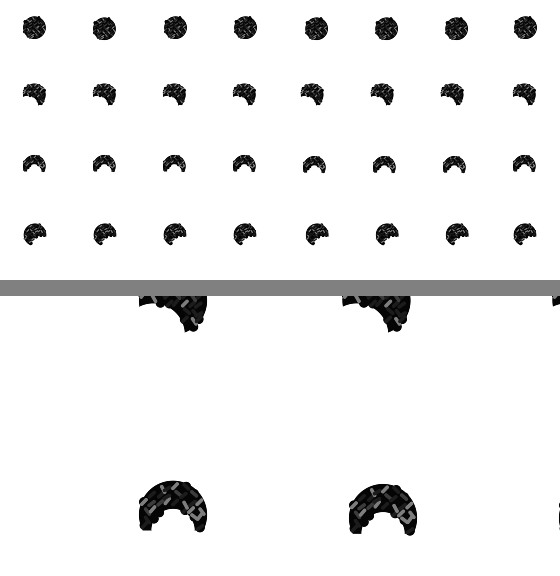
Top, the full canvas; bottom, a detail of the centre.
A Shadertoy shader for this pattern:

```glsl
// An 8 by 4 sheet of small curly black tufts on white, one pose per row.
// Each tuft is a disc with a round bite; a jittered lattice of curls roughens
// its rim, and short slanted strands in grey shine inside it.

const vec2  GRID = vec2(8.0, 4.0);
const float CELL = 64.0;           // units per cell; all lengths use these units
const float TUFT_RADIUS = 11.2;
const float CURL_SPACING = 2.4;
const float CURL_RADIUS = 1.5;
const float CURL_JITTER = 0.6;
const float STRAND_HALF_LENGTH = 0.95;
const float STRAND_RADIUS = 0.55;
const float RIM_WIDTH = 1.3;       // strands stay this far inside the rim

const vec3 PAPER  = vec3(1.0);
const vec3 INK    = vec3(0.02);
const vec3 DIM    = vec3(0.11);
const vec3 MIDDLE = vec3(0.23);
const vec3 SHINE  = vec3(0.49);

vec3 hash3(vec2 p, float seed) {
    vec3 q = vec3(dot(p, vec2(127.1, 311.7)),
                  dot(p, vec2(269.5, 183.3)),
                  dot(p, vec2(419.2, 371.9)));
    return fract(sin(q + seed * 17.3) * 43758.5);
}

float segmentDistance(vec2 p, vec2 halfSpan) {
    float t = clamp(dot(p, halfSpan) / dot(halfSpan, halfSpan), -1.0, 1.0);
    return length(p - halfSpan * t);
}

// Tuft centre in its cell, with small steps from column to column
vec2 tuftCentre(float row, float column) {
    float stride = step(3.5, column) * step(column, 6.5);
    if (row < 0.5) {
        float dip = max(stride, 1.0 - step(0.5, abs(column - 1.0)));
        return vec2(31.5 + step(1.5, column) + stride, 38.7 - dip);
    }
    if (row < 1.5) return vec2(31.4 - 2.0 * stride, 41.3);
    if (row < 2.5) return vec2(31.4, 40.0 - stride);
    return vec2(32.0 + 2.0 * stride, 41.3);
}

// Full disc, side bite, lower notch, mirrored side bite
float tuftDistance(vec2 p, float row) {
    float disc = length(p) - TUFT_RADIUS;
    if (row < 0.5) return disc;
    if (row > 1.5 && row < 2.5) {
        float notch = length(p - vec2(0.0, -4.8)) - 5.8;
        return max(max(disc, -notch), -p.y - 5.6);
    }
    float side = row < 2.0 ? -1.0 : 1.0;
    float bite = length(p - vec2(6.0 * side, -10.5)) - 8.8;
    return max(disc, -bite);
}

vec3 strandColour(float pick) {
    return pick < 0.46 ? DIM : (pick < 0.74 ? MIDDLE : SHINE);
}

void mainImage(out vec4 fragColor, in vec2 fragCoord) {
    float pixel = GRID.y * CELL / iResolution.y;
    float soft = 0.5 * pixel;
    vec2 sheet = fragCoord * pixel;
    vec2 cell = floor(sheet / CELL);
    float row = GRID.y - 1.0 - cell.y;
    vec2 p = sheet - cell * CELL - tuftCentre(row, cell.x);

    // Silhouette and strands, gathered from nearby curls
    float body = tuftDistance(p, row) + 0.8;
    vec3 hair = INK;
    vec2 home = floor(p / CURL_SPACING);
    for (int y = -1; y <= 1; y++) {
        for (int x = -1; x <= 1; x++) {
            vec2 id = home + vec2(x, y);
            vec3 rnd = hash3(id, row);
            vec2 curl = (id + 0.5 + CURL_JITTER * (rnd.xy - 0.5)) * CURL_SPACING;
            float depth = tuftDistance(curl, row);
            if (depth > -1.0) continue;
            vec2 q = p - curl;
            body = min(body, length(q) - CURL_RADIUS);

            // Strands lean either way along the diagonals
            float lean = (rnd.x < 0.6 ? 0.7 : 2.3) + 0.5 * (rnd.y - 0.5);
            vec2 span = STRAND_HALF_LENGTH * vec2(cos(lean), sin(lean));
            float strand = segmentDistance(q, span) - STRAND_RADIUS;
            float cover = 1.0 - smoothstep(-soft, soft, strand);
            cover *= step(depth, -RIM_WIDTH);
            hair = mix(hair, strandColour(rnd.z), cover);
        }
    }

    float ink = 1.0 - smoothstep(-soft, soft, body);
    fragColor = vec4(mix(PAPER, hair, ink), 1.0);
}
```
